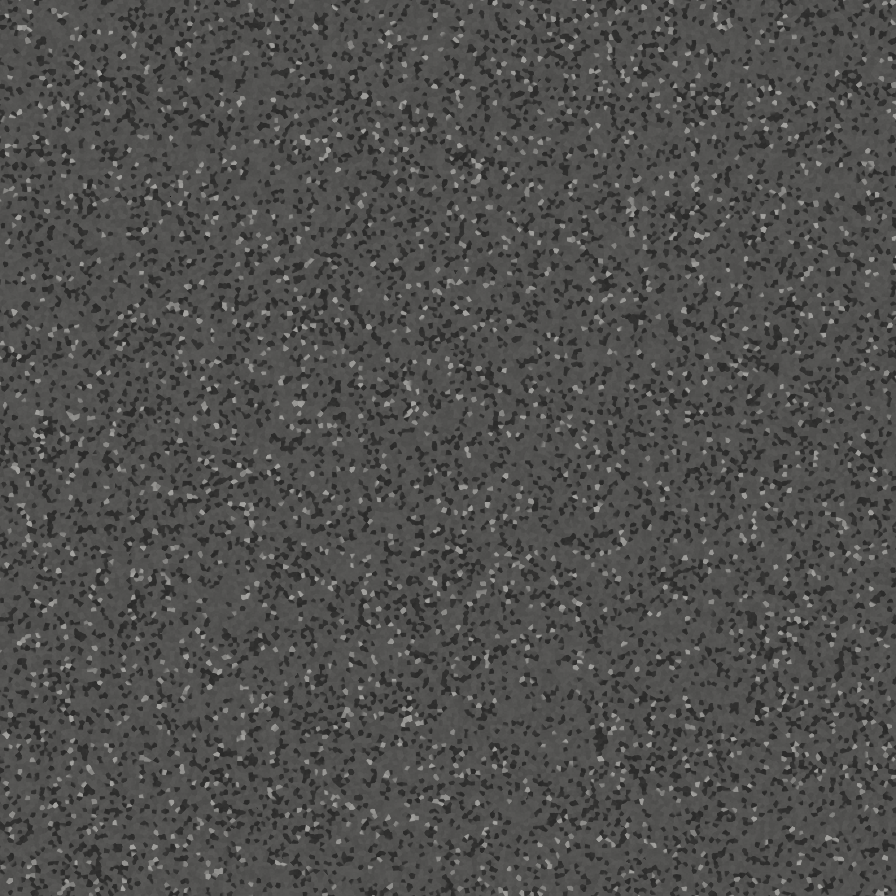
This texture is drawn by a WebGL 1 fragment shader. Its source:

```glsl
precision highp float;
// Speckled charcoal granulate: small angular flakes, mostly mid grey, some dark, few light.
// Each cell of a jittered grid is one flake; Gaussian weights blend neighbours
// into crisp but smooth edges, and slow sines vary the density of dark flakes.

uniform vec2 u_resolution;

vec3 hash3(vec2 p) {
  vec3 q = fract(vec3(p.xyx) * vec3(0.1031, 0.1030, 0.0973));
  q += dot(q, q.yxz + 33.33);
  return fract((q.xxy + q.yzz) * q.zyx);
}

// Slow variation across the canvas, about -1 to 1
float drift(vec2 p) {
  return 0.5 * sin(p.x * 17.0 + 2.0 * sin(p.y * 11.0))
       + 0.5 * sin(p.y * 23.0 + 2.0 * sin(p.x * 14.0 + 1.3));
}

// Grey level of one flake, chosen by two random values
float flakeTone(float kind, float shade, float darkShare) {
  float tone = mix(0.302, 0.348, shade);
  if (kind < darkShare) tone = mix(0.165, 0.205, shade);
  if (kind > 0.952) tone = mix(0.50, 0.64, shade);
  return tone;
}

// Blend of the flakes around a point, in cell units
float flakes(vec2 p, float darkShare) {
  vec2 cell = floor(p);
  float toneSum = 0.0;
  float weightSum = 0.0;
  for (int j = -1; j <= 1; j++) {
    for (int i = -1; i <= 1; i++) {
      vec2 id = cell + vec2(float(i), float(j));
      vec3 rnd = hash3(id + 17.0);
      vec2 toSeed = id + 0.06 + 0.88 * rnd.xy - p;
      float weight = exp(-12.0 * dot(toSeed, toSeed));
      float shade = hash3(id + 311.0).x;
      toneSum += weight * flakeTone(rnd.z, shade, darkShare);
      weightSum += weight;
    }
  }
  return toneSum / max(weightSum, 1e-6);
}

void main() {
  vec2 uv = gl_FragCoord.xy / min(u_resolution.x, u_resolution.y);
  float darkShare = 0.195 + 0.025 * drift(uv);
  float tone = flakes(uv * 205.0, darkShare);

  // Faint fine grain over everything
  tone += 0.014 * (hash3(floor(uv * 512.0) + 71.0).y - 0.5);

  gl_FragColor = vec4(tone * vec3(1.005, 1.0, 0.98), 1.0);
}
```
